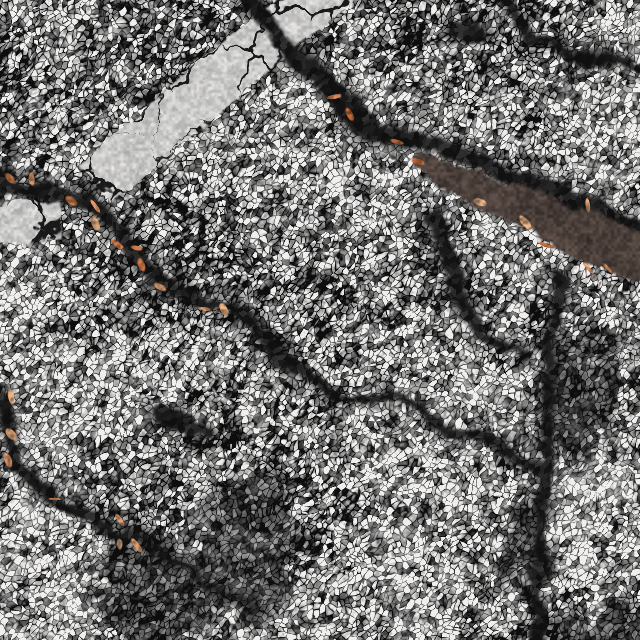
Give the GLSL for this texture, as a Shadertoy shader.

```glsl
#define GRAIN_SCALE 118.0
#define GRAIN_LIFT 0.05
#define CREASE_DEPTH 0.42
#define SHADOW_DEPTH 0.5
#define RAGGEDNESS 0.03
#define CRACK_SOFTNESS 0.005
#define PAINT_CELLS 13.0
#define LEAF_CELLS 30.0
#define LEAF_SHARE 0.5
#define SOIL vec3(.29, .245, .225)
#define RUST vec3(.7, .37, .19)
#define STRAW vec3(.86, .68, .52)

float hash(vec2 p) {
  vec3 q = fract(p.xyx * .1031);
  q += dot(q, q.yzx + 33.33);
  return fract((q.x + q.y) * q.z);
}

float noise(vec2 p) {
  vec2 i = floor(p), f = fract(p), e = vec2(0, 1);
  f = f * f * (3. - 2. * f);
  return mix(mix(hash(i), hash(i + e.yx), f.x),
             mix(hash(i + e), hash(i + e.yy), f.x), f.y);
}

float fbm(vec2 p) {
  float sum = 0., amp = .53;
  for (int i = 0; i < 4; i++) {
    sum += amp * noise(p);
    p = mat2(1.6, 1.2, -1.2, 1.6) * p + 7.3;
    amp *= .5;
  }
  return sum;
}

// x: gap to the neighbouring cell, y: random value of the cell
vec2 voronoi(vec2 p) {
  float near = 9., next = 9., id = 0.;
  for (int i = 0; i < 9; i++) {
    vec2 c = floor(p) + vec2(i % 3 - 1, i / 3 - 1);
    float d = length(p - c - vec2(hash(c), hash(c + 57.)));
    if (d < near) { next = near; near = d; id = hash(c + 113.); }
    else next = min(next, d);
  }
  return vec2(next - near, id);
}

// Line with half widths w.x to w.y
float segment(vec2 p, vec4 ends, vec2 w) {
  vec2 d = ends.zw - ends.xy, r = p - ends.xy;
  float t = clamp(dot(r, d) / dot(d, d), 0., 1.);
  return length(r - d * t) - mix(w.x, w.y, t);
}

// Four points joined by a tapering line
float path(vec2 p, vec4 ab, vec4 cd, float w0, float w3) {
  vec3 w = mix(vec3(w0), vec3(w3), vec3(.33, .67, 1));
  return min(segment(p, ab, vec2(w0, w.x)), min(
    segment(p, vec4(ab.zw, cd.xy), w.xy), segment(p, cd, w.yz)));
}

float bar(vec2 p, vec2 a, vec2 b, float halfWidth) {
  vec2 d = normalize(b - a);
  p -= .5 * (a + b);
  vec2 q = abs(vec2(dot(p, d), p.x * d.y - p.y * d.x));
  q -= vec2(.5 * length(b - a), halfWidth);
  return max(q.x, q.y);
}

float blob(vec2 p, float x, float y, float rx, float ry) {
  return smoothstep(1.25, .75, length((p - vec2(x, y)) / vec2(rx, ry)));
}

float leftCracks(vec2 p) {
  return min(path(p, vec4(-.02, .72, .14, .685), vec4(.26, .55, .365, .52), .013, .008),
             path(p, vec4(0, .38, .026, .27), vec4(.09, .22, .21, .154), .01, .008));
}

float soilBed(vec2 p) {
  return path(p, vec4(.66, .745, .78, .69), vec4(.9, .64, 1.05, .595), .012, .055);
}

float allCracks(vec2 p) {
  float d = leftCracks(p);
  d = min(d, path(p, vec4(.37, 1.02, .44, .935), vec4(.5, .88, .575, .8), .009, .015));
  d = min(d, path(p, vec4(.575, .8, .68, .772), vec4(.81, .72, 1.02, .645), .013, .01));
  d = min(d, path(p, vec4(.365, .52, .44, .44), vec4(.53, .375, .625, .378), .01, .005));
  d = min(d, path(p, vec4(.625, .378, .7, .33), vec4(.77, .31, .84, .265), .005, .009));
  d = min(d, path(p, vec4(.872, .57, .86, .44), vec4(.85, .28, .835, -.02), .009, .008));
  d = min(d, path(p, vec4(.77, 1.02, .83, .945), vec4(.91, .91, 1.02, .895), .007, .008));
  d = min(d, path(p, vec4(.68, .66, .71, .56), vec4(.745, .48, .83, .44), .014, .004));
  d = min(d, segment(p, vec4(.21, .154, .4, .05), vec2(.006, .002)));
  d = min(d, segment(p, vec4(.25, .35, .32, .32), vec2(.012, .007)));
  return min(d, segment(p, vec4(.715, .95, .735, .945), vec2(.015)));
}

void mainImage(out vec4 fragColor, in vec2 fragCoord) {
  vec2 p = fragCoord / iResolution.y;
  float aa = 1.5 / iResolution.y;
  vec2 wobble = vec2(fbm(p * 28.), fbm(p * 28. + 40.)) - .5;
  vec2 ragged = p + RAGGEDNESS * wobble;
  vec2 slant = mat2(.77, .64, -.64, .77) * p;

  // Stones with dark gaps and diagonal creases
  vec2 stone = voronoi(slant * vec2(1.1, .85) * GRAIN_SCALE + 2. * wobble);
  float fine = noise(p * 210.) - .5;
  float tone = mix(.2, 1.15, stone.y) * mix(.25, 1., smoothstep(0., .3, stone.x));
  tone += GRAIN_LIFT + .45 * (fine + noise(slant * 70.) - .5);
  tone += .35 * (fbm(p * 5.) - .5);
  float crease = smoothstep(.09, 0., abs(fbm(slant * vec2(42, 15)) - .5));
  tone -= CREASE_DEPTH * crease * smoothstep(.4, .65, fbm(p * 6. + 9.));

  // Broad stains and worn pale areas
  vec2 q = p + .12 * wobble;
  float shade = max(blob(q, .4, .14, .08, .12), blob(q, .25, .07, .09, .1));
  shade = max(shade, max(blob(q, .91, .38, .06, .1), blob(q, .81, .15, .04, .06)));
  shade = max(shade, blob(q, .94, .02, .1, .04));
  float pale = max(blob(q, .94, .18, .1, .13), blob(q, .06, .1, .11, .12));
  tone = (tone + .12 * pale) * (1. - SHADOW_DEPTH * shade);

  // Broken paint stripe
  float stripe = min(bar(p + .015 * wobble, vec2(.56, 1.06), vec2(.15, .712), .041),
                     bar(ragged, vec2(-.1, .652), vec2(.095, .655), .031));
  float paint = smoothstep(aa, -aa, stripe);
  float flake = voronoi(p * PAINT_CELLS + .9 * wobble).x + .25 * (noise(p * 18.) - .5);
  float coat = .79 + .18 * fine + .08 * (stone.y - .5);
  tone = mix(tone, mix(coat, .1, smoothstep(.09, .03, flake)), paint);

  // Soil bed and cracks
  float gap = allCracks(ragged);
  tone *= 1. - .45 * exp(-max(gap, 0.) / .014) * (1. - paint);
  vec3 color = clamp(tone, .05, .94) * vec3(1, .997, .993);
  vec3 soil = SOIL * (.75 + .5 * fbm(p * 45.) + .5 * fine);
  color = mix(color, soil, smoothstep(.004, -.004, soilBed(ragged)));
  color = mix(color, vec3(.06 + .14 * stone.y * stone.y),
              smoothstep(CRACK_SOFTNESS, -CRACK_SOFTNESS, gap));

  // Dry leaves caught along the cracks
  vec2 cell = floor(p * LEAF_CELLS), center = (cell + .5) / LEAF_CELLS;
  q = fract(p * LEAF_CELLS) - .5 - .3 * (vec2(hash(cell), hash(cell + 19.)) - .5);
  float angle = 1.8 * hash(cell + 31.) - 1.55;
  q = mat2(cos(angle), -sin(angle), sin(angle), cos(angle)) * q;
  float leaf = length(q / vec2(.33, .07 + .11 * hash(cell + 43.))) - 1. + wobble.x;
  float trap = min(abs(soilBed(center)), leftCracks(center));
  trap = min(trap, segment(center, vec4(.51, .87, .67, .74), vec2(.01)));
  float present = step(trap, .01) * step(hash(cell + 71.), LEAF_SHARE);
  vec3 leafColor = mix(RUST, STRAW, hash(cell + 83.)) * (.9 + .6 * fine);
  color = mix(color, leafColor, present * smoothstep(.2, -.2, leaf));

  fragColor = vec4(color, 1);
}
```
